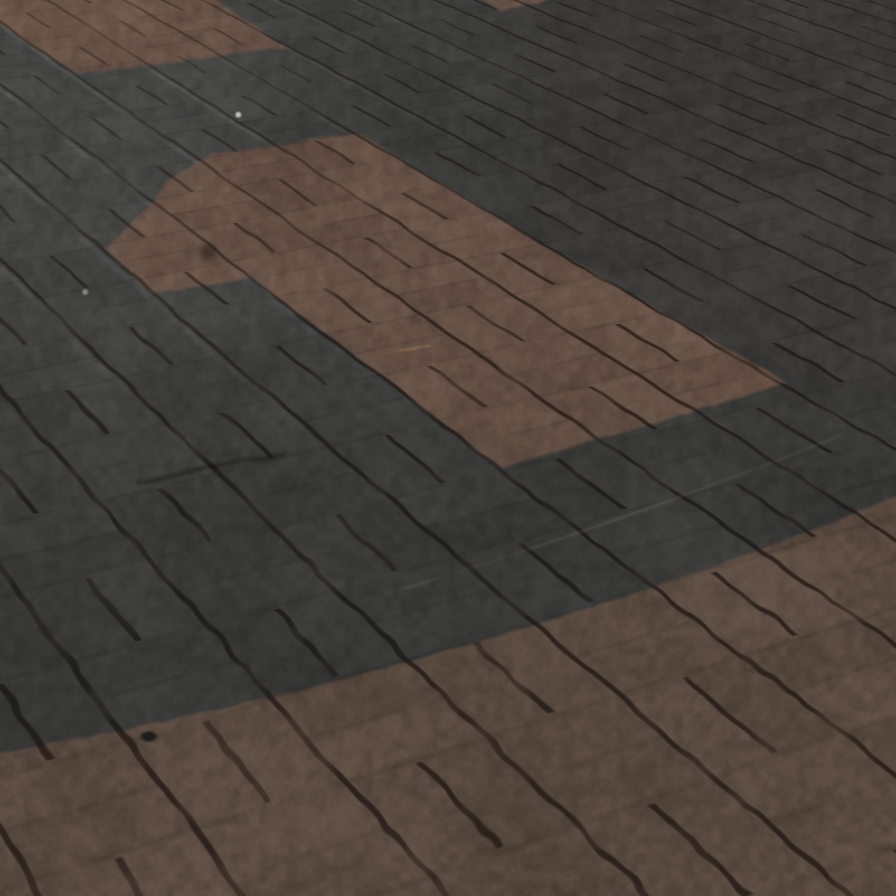
Give the GLSL for this texture, as a Shadertoy shader.

```glsl
float hash(vec2 p) {
    p = fract(p * vec2(0.1031, 0.1137));
    p += dot(p, p.yx + 33.33);
    return fract((p.x + p.y) * p.x * 17.0);
}

float noise(vec2 p) {
    vec2 i = floor(p), f = fract(p);
    f = f * f * (3.0 - 2.0 * f);
    return mix(mix(hash(i), hash(i + vec2(1, 0)), f.x),
               mix(hash(i + vec2(0, 1)), hash(i + vec2(1, 1)), f.x), f.y);
}

float fbm(vec2 p) {
    float sum = 0.0, gain = 0.5;
    for (int i = 0; i < 4; i++) {
        sum += gain * noise(p);
        p = mat2(1.6, 1.2, -1.2, 1.6) * p + 7.3;
        gain *= 0.5;
    }
    return sum;
}

// Signed distance to a line, positive on its right
float edge(vec2 p, vec2 a, vec2 b) {
    vec2 d = normalize(b - a);
    return dot(p - a, vec2(d.y, -d.x));
}

float segment(vec2 p, vec2 a, vec2 b) {
    vec2 d = b - a;
    return length(p - a - d * clamp(dot(p - a, d) / dot(d, d), 0.0, 1.0));
}

float polygon(vec2 p, vec2 v[11]) {
    float dist = 10.0, side = 1.0;
    for (int i = 0; i < 11; i++) {
        vec2 a = v[i], b = v[(i + 10) % 11];
        dist = min(dist, segment(p, a, b));
        bvec3 c = bvec3(p.y >= a.y, p.y < b.y,
            (b.x - a.x) * (p.y - a.y) > (b.y - a.y) * (p.x - a.x));
        if (all(c) || all(not(c))) side = -side;
    }
    return side * dist;
}

float band(float dist, float halfWidth, float blur) {
    return 1.0 - smoothstep(halfWidth - blur, halfWidth + blur, dist);
}

// Perspective floor: x counts courses, y counts rows toward the horizon
vec2 floorCoords(vec2 p) {
    float depth = 1.625 - p.y;
    float course = ((p.x + 0.932) / depth - 0.741) / 0.139;
    return vec2(course, (1.302 / depth - 0.03 * course - 0.782) / 0.0575);
}

// Brown paving: central inlay, upper inlays and the curved foreground
float brownArea(vec2 p) {
    vec2 inlay[11] = vec2[11](
        vec2(0.117, 0.723), vec2(0.173, 0.776), vec2(0.185, 0.798),
        vec2(0.237, 0.828), vec2(0.397, 0.852), vec2(0.618, 0.720),
        vec2(0.879, 0.573), vec2(0.560, 0.477), vec2(0.430, 0.577),
        vec2(0.280, 0.690), vec2(0.169, 0.672));
    float d = polygon(p, inlay);
    vec2 low = vec2(0.085, 0.917), right = vec2(0.319, 0.947);
    float corner = max(edge(p, vec2(0.0, 0.974), low),
                   max(edge(p, low, right), edge(p, right, vec2(0.241, 1.0))));
    vec2 tip = vec2(0.560, 0.988);
    float sliver = max(edge(p, vec2(0.540, 1.0), tip), edge(p, tip, vec2(0.612, 1.0)));
    float foreground = p.y - (0.160 + 0.17 * p.x + 0.115 * p.x * p.x);
    return min(min(d, foreground), min(corner, sliver));
}

void mainImage(out vec4 fragColor, in vec2 fragCoord) {
    vec2 p = fragCoord / iResolution.xy;
    float pixel = 1.0 / iResolution.y;
    float patches = fbm(p * 9.0), grain = fbm(p * 95.0);

    // Basket-weave bricks
    vec2 q = floorCoords(p);
    vec2 blur = max(fwidth(q), vec2(0.012, 0.03));
    q.x += 0.045 * (noise(p * 45.0) - 0.5);
    vec2 cell = floor(q), f = fract(q);
    float lengthwise = mod(cell.x + cell.y, 2.0);
    float brick = hash(cell * 2.0 + step(0.5, mix(vec2(0.0, f.y), vec2(f.x, 0.0), lengthwise)) + 60.0);

    // Paving colours
    float brown = band(brownArea(p) + 0.003 * (noise(p * 70.0) - 0.5), 0.0, 0.0018 + pixel);
    float upperLeft = smoothstep(0.55, 0.0, distance(p, vec2(0.12, 0.88)));
    vec3 slate = mix(vec3(0.222, 0.221, 0.218), vec3(0.272, 0.272, 0.270), upperLeft);
    slate = mix(slate, vec3(0.235, 0.222, 0.218), smoothstep(0.5, 1.0, p.x) * smoothstep(0.5, 0.8, p.y));
    vec3 clay = mix(vec3(0.345, 0.285, 0.245), vec3(0.390, 0.310, 0.268), smoothstep(0.3, 0.65, p.y));
    vec3 color = mix(slate, clay, brown);
    color *= 1.0 + 0.08 * (brick - 0.5) + 0.24 * (patches - 0.47) + 0.30 * (grain - 0.47);

    // Joints between courses, within lengthwise pairs, and across rows
    float course = band(0.5 - abs(f.x - 0.5), 0.022, blur.x);
    float row = 0.5 - abs(f.y - 0.5);
    float dash = lengthwise * band(abs(f.x - 0.5), 0.022, blur.x) * smoothstep(0.02, 0.02 + blur.y, row);
    float across = max(band(row, 0.025, blur.y), (1.0 - lengthwise) * band(abs(f.y - 0.5), 0.025, blur.y));
    float wear = smoothstep(0.15, 0.6, noise(p * 28.0 + 4.0));
    float joint = max(course, dash) * mix(0.55, 0.95, wear) * (1.0 - 0.45 * upperLeft);
    color = mix(color, color * 0.85, across * 0.55 * wear);
    color = mix(color, mix(vec3(0.125, 0.110, 0.108), vec3(0.165, 0.125, 0.105), brown), joint);

    // Pale dusty edges beside the upper left joints
    float dust = band(abs(f.x - 0.93), 0.03, 0.04) * upperLeft * (1.0 - brown);
    color += 0.06 * dust * wear;

    // Scuff, dark crack and stains
    float scuff = abs(p.y - (0.325 + 0.29 * (p.x - 0.39) + 0.10 * (p.x - 0.39) * (p.x - 0.39)));
    float scuffSpan = smoothstep(0.36, 0.48, p.x) * smoothstep(0.98, 0.88, p.x);
    color += 0.055 * band(scuff, 0.001, 0.003) * scuffSpan * (0.4 + wear);
    float crack = segment(p + 0.008 * (noise(p * 30.0) - 0.5), vec2(0.155, 0.463), vec2(0.315, 0.492));
    color *= 1.0 - 0.35 * band(crack, 0.002, 0.005);
    float spot = length((p - vec2(0.166, 0.178)) * vec2(0.8, 1.3));
    color = mix(color, vec3(0.11), band(spot, 0.007, 0.003));
    color *= 1.0 - 0.35 * band(distance(p, vec2(0.232, 0.718)), 0.009, 0.007);

    // Bright grit
    color = mix(color, vec3(0.75), band(distance(p, vec2(0.266, 0.872)), 0.003, 0.002));
    color = mix(color, vec3(0.52), band(distance(p, vec2(0.095, 0.674)), 0.003, 0.002));
    float fleck = segment(p, vec2(0.447, 0.609), vec2(0.479, 0.614));
    color += vec3(0.12, 0.08, 0.04) * band(fleck, 0.0015, 0.002);
    fragColor = vec4(color, 1.0);
}
```
